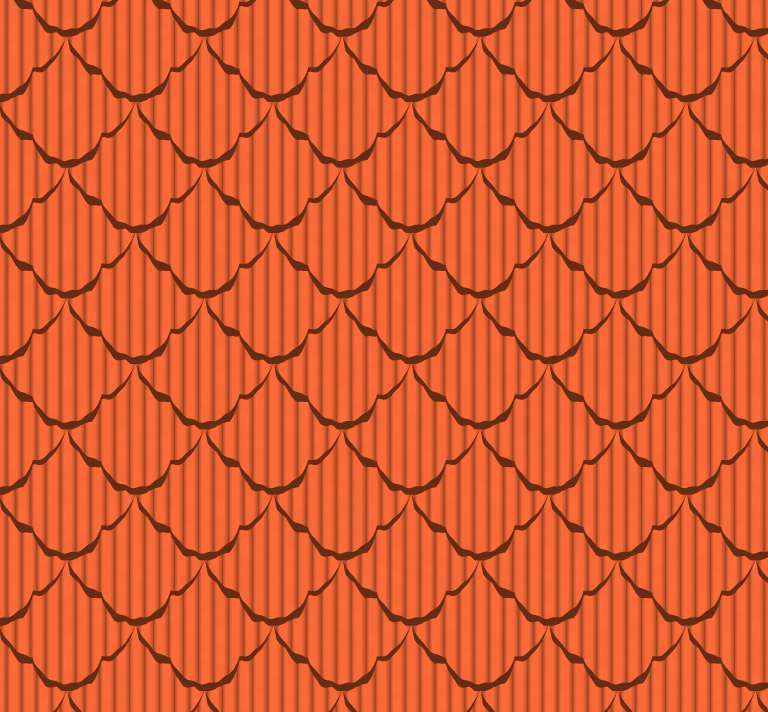
A Shadertoy shader for this pattern:

```glsl
// Staggered rows of scalloped orange roof tiles with vertical ridges.
// Each row hangs one lobed curve per tile; a jagged brown shadow below it
// tapers to the cusps, and 3x3 supersampling smooths every edge.

// Depth of the tile's lower edge, from 0 at the cusps to the centre lobe.
float scallop(float s) {
    float d = abs(s - 0.5);
    float lobe = 0.48 + 0.41 * pow(max(1.0 - d * d * 16.0, 0.0), 0.7);
    float q = (d - 0.25) * 4.0;
    float chips = 0.012 * sin(s * 56.0) * smoothstep(0.5, 0.4, d);
    return (d < 0.25 ? lobe : 0.48 * (1.0 - q * q)) + chips;
}

// Shadow depth: faceted steps, heavier on the left flank than on the right.
float shadowDepth(float s) {
    float facet = abs(2.0 * fract((s - 0.51) / 0.17) - 1.0);
    float taper = smoothstep(0.0, 0.025, s) * smoothstep(1.0, 0.94, s);
    return taper * mix(1.0, 0.68, smoothstep(0.68, 0.82, s)) * (0.082 + 0.07 * facet);
}

// Rounded ridges, centred on the tile, with a thin seam between neighbours.
vec3 ridges(float x) {
    float e = fract(x * 9.2 + 0.42);
    float shade = max(smoothstep(0.27, 0.0, e), smoothstep(0.64, 1.0, e));
    vec3 clay = mix(vec3(0.98, 0.415, 0.22), vec3(0.73, 0.305, 0.155), shade);
    float seam = smoothstep(0.045, 0.0, min(e, 1.0 - e));
    return mix(clay, vec3(0.52, 0.22, 0.11), seam * 0.8);
}

// Faint uneven firing of the clay, from layered sines.
float mottle(vec2 p) {
    return sin(p.x * 17.0 + 2.0 * sin(p.y * 5.0)) * sin(p.y * 11.0 + sin(p.x * 7.0));
}

vec3 roof(vec2 uv) {
    // One unit is a tile width across and a row height downward.
    vec2 p = vec2(uv.x * 5.577 - 0.487, (1.0 - uv.y) * 10.88 - 0.56);
    float row = floor(p.y);
    float s = fract(p.x + 0.5 * mod(row, 2.0));
    float below = fract(p.y) - scallop(s);
    float depth = shadowDepth(s);

    // Above the curve lies this row's tile, below it the next row's.
    float x = below < 0.0 ? s - 0.5 : s - floor(s + 0.5);
    vec3 clay = ridges(x) * (1.0 + 0.012 * mottle(p));
    vec3 shadow = mix(vec3(0.43, 0.16, 0.05), vec3(0.38, 0.18, 0.10),
                      smoothstep(0.03, 0.07, below));
    return below >= 0.0 && below < depth ? shadow : clay;
}

void mainImage(out vec4 fragColor, in vec2 fragCoord) {
    vec3 sum = vec3(0.0);
    for (int j = -1; j <= 1; j++) {
        for (int i = -1; i <= 1; i++) {
            sum += roof((fragCoord + vec2(i, j) / 3.0) / iResolution.xy);
        }
    }
    fragColor = vec4(sum / 9.0, 1.0);
}
```
